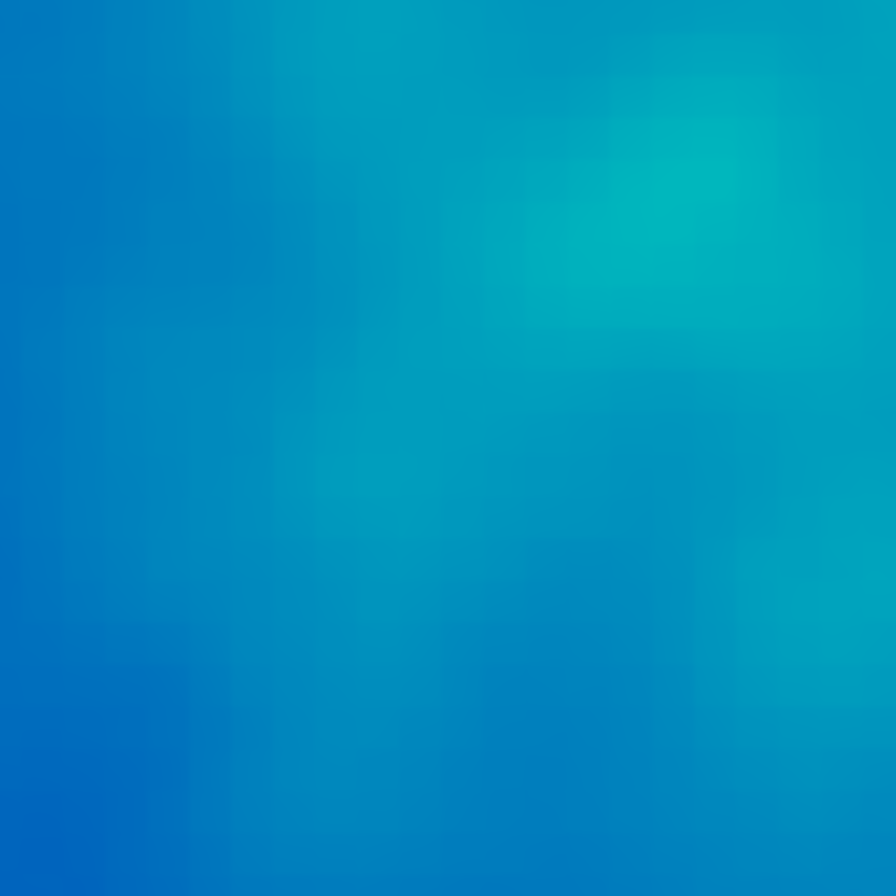
This background is drawn by a three.js fragment shader. Its source:

```glsl
// A soft cloudy wash from deep blue at the lower left to turquoise at the upper right.
// A bilinear gradient carries broad Gaussian glows, sampled through faint square facets;
// value noise mottles the level, which drives only the green channel.
varying vec2 vUv;

// Sine-free hash
float hash(vec2 p) {
  vec3 q = fract(vec3(p.xyx) * 0.1031);
  q += dot(q, q.yzx + 33.33);
  return fract((q.x + q.y) * q.z);
}

float valueNoise(vec2 p) {
  vec2 cell = floor(p);
  vec2 f = fract(p);
  f = f * f * (3.0 - 2.0 * f);
  float low = mix(hash(cell), hash(cell + vec2(1.0, 0.0)), f.x);
  float high = mix(hash(cell + vec2(0.0, 1.0)), hash(cell + vec2(1.0)), f.x);
  return mix(low, high, f.y);
}

// Layered noise centred on zero
float cloud(vec2 p) {
  float sum = 0.0;
  float weight = 0.5;
  for (int octave = 0; octave < 3; octave++) {
    sum += weight * (valueNoise(p) - 0.5);
    p = p * 2.0 + 17.0;
    weight *= 0.5;
  }
  return sum;
}

// Pulls positions towards the middle of square cells, with softened steps between
vec2 facet(vec2 p, float cells, float amount) {
  vec2 q = p * cells;
  vec2 stepped = floor(q) + smoothstep(0.4, 0.6, fract(q));
  return mix(p, stepped / cells, amount);
}

float glow(vec2 p, vec2 centre, float radius, float strength) {
  vec2 d = (p - centre) / radius;
  return strength * exp(-dot(d, d));
}

void main() {
  // Facets plus a slight warp break up the round outlines
  vec2 p = facet(vUv, 21.3, 0.5);
  p += 0.02 * vec2(cloud(vUv * 7.0), cloud(vUv * 7.0 + 41.0));

  // Broad gradient, darkest in the lower left corner
  float level = 0.42 + 0.09 * p.x + 0.05 * p.y + 0.07 * p.x * p.y;
  level += glow(p, vec2(0.04, 0.02), 0.16, -0.035);
  level += glow(p, vec2(0.18, 0.20), 0.09, -0.025);

  // Bright turquoise cluster at the upper right
  level += glow(p, vec2(0.67, 0.72), 0.16, 0.13);
  level += glow(p, vec2(0.80, 0.84), 0.12, 0.07);
  level += glow(p, vec2(0.90, 0.67), 0.15, 0.07);

  // Top, centre and right-hand clouds
  level += glow(p, vec2(0.38, 0.98), 0.17, 0.09);
  level += glow(p, vec2(0.45, 0.74), 0.16, 0.05);
  level += glow(p, vec2(0.42, 0.49), 0.16, 0.11);
  level += glow(p, vec2(0.93, 0.33), 0.18, 0.10);
  level += glow(p, vec2(0.62, 0.43), 0.13, 0.03);

  // Faint patches at the left and bottom
  level += glow(p, vec2(0.16, 0.59), 0.12, 0.05);
  level += glow(p, vec2(0.20, 0.38), 0.14, 0.05);
  level += glow(p, vec2(0.44, 0.30), 0.12, 0.04);
  level += glow(p, vec2(0.36, 0.13), 0.16, 0.06);
  level += glow(p, vec2(0.85, 0.14), 0.14, 0.02);

  // Fine mottling
  level += 0.03 * cloud(p * 11.0 + 5.0);

  gl_FragColor = vec4(0.0, clamp(level, 0.37, 0.73), 0.74, 1.0);
}
```
